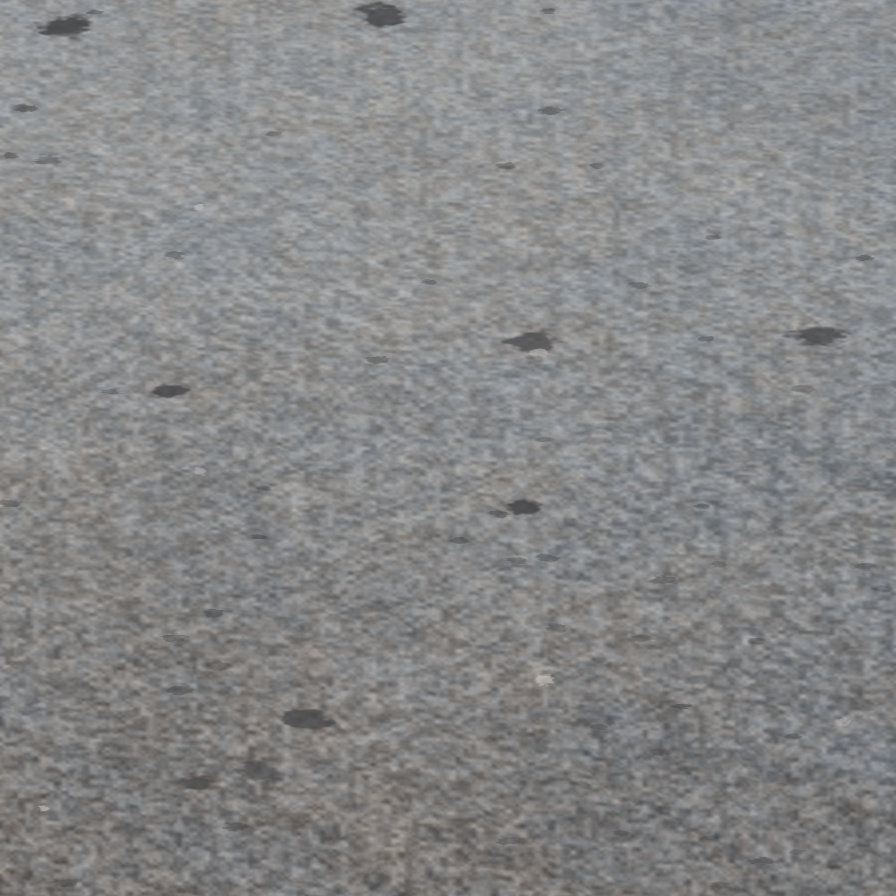
A three.js fragment shader for this texture:

```glsl
// Worn grey asphalt seen at a low angle: fine flattened grain over a soft
// brightness gradient, with scattered dark stains, small flecks and pale chips.
// Grain is layered value noise; marks are jittered, ragged ellipses in cells.

#define FAR_COLOR vec3(0.572, 0.578, 0.582)
#define NEAR_COLOR vec3(0.482, 0.474, 0.470)
#define STAIN_COLOR vec3(0.25, 0.25, 0.26)
#define CHIP_COLOR vec3(0.80, 0.78, 0.76)
#define GRAIN_SCALE vec2(125.0, 215.0)
#define GRAIN_FAR 0.20
#define GRAIN_NEAR 0.31
#define MOTTLE 0.075
#define TINT 0.045

varying vec2 vUv;

float hash(vec2 p) {
  return fract(sin(dot(p, vec2(127.1, 311.7))) * 43758.5453);
}

float noise(vec2 p) {
  vec2 cell = floor(p);
  vec2 f = fract(p);
  f = f * f * (3.0 - 2.0 * f);
  float low = mix(hash(cell), hash(cell + vec2(1.0, 0.0)), f.x);
  float high = mix(hash(cell + vec2(0.0, 1.0)), hash(cell + vec2(1.0, 1.0)), f.x);
  return mix(low, high, f.y);
}

// Noise centred on zero.
float grain(vec2 p) {
  return noise(p) - 0.5;
}

float fbm(vec2 p) {
  float sum = 0.0;
  float weight = 0.5;
  for (int i = 0; i < 4; i++) {
    sum += weight * grain(p);
    p = p * 2.03 + 17.3;
    weight *= 0.55;
  }
  return sum;
}

// Coverage of scattered ellipses; chance runs from x (far) to y (near).
float marks(vec2 uv, vec2 grid, vec2 chance, vec2 radius, float seed) {
  vec2 home = floor(uv * grid);
  float ragged = 0.55 * grain(uv / radius * 1.6 + seed)
               + 0.40 * grain(uv / radius * 3.7 + seed);
  float cover = 0.0;
  for (int j = -1; j <= 1; j++) {
    for (int i = -1; i <= 1; i++) {
      vec2 cell = home + vec2(float(i), float(j));
      vec2 key = cell + seed;
      float near = clamp(1.0 - (cell.y + 0.5) / grid.y, 0.0, 1.0);
      float present = step(hash(key), mix(chance.x, chance.y, near));
      vec2 jitter = vec2(hash(key + 5.3), hash(key + 9.1));
      vec2 center = (cell + 0.2 + 0.6 * jitter) / grid;
      float size = mix(0.65, 1.15, hash(key + 13.7));
      vec2 d = (uv - center) / (radius * size);
      d.y += 0.25 * d.x * (hash(key + 21.9) - 0.3);
      float strength = mix(0.6, 1.0, hash(key + 31.4));
      float shape = 1.0 - smoothstep(0.65, 1.2, length(d) + ragged);
      cover = max(cover, present * strength * shape);
    }
  }
  return cover;
}

void main() {
  vec2 uv = vUv;
  float near = 1.0 - uv.y;

  // Ground coordinates: grain tightens with distance and leans slightly.
  vec2 ground = vec2(uv.x, uv.y * (0.85 + 0.15 * uv.y) + 0.05 * uv.x);
  ground.y += 0.004 * grain(uv * vec2(30.0, 45.0));

  // Base gradient with broad mottling.
  vec3 color = mix(FAR_COLOR, NEAR_COLOR, smoothstep(0.15, 1.05, near));
  color += MOTTLE * fbm(ground * vec2(5.0, 11.0) + 3.0);
  color -= 0.012 * smoothstep(0.5, 1.0, uv.x);

  // Flattened grain in three sizes.
  float texture0 = 0.60 * grain(ground * GRAIN_SCALE)
                 + 0.38 * grain(ground * GRAIN_SCALE * vec2(0.48, 0.62) + 41.0)
                 + 0.28 * grain(ground * GRAIN_SCALE * vec2(1.8, 1.5) + 83.0);
  color += mix(GRAIN_FAR, GRAIN_NEAR, near) * texture0;

  // Faint warm and cool tints, cooler toward the right.
  float warmth = fbm(ground * vec2(9.0, 16.0) + 60.0)
               + 0.7 * grain(ground * vec2(65.0, 95.0) + 29.0)
               - 0.25 * smoothstep(0.5, 1.0, uv.x);
  color += TINT * warmth * vec3(0.7, 0.0, -0.7);

  // Stains, short dark flecks and pale chips.
  float stain = marks(uv, vec2(8.0, 12.0), vec2(0.01, 0.20), vec2(0.027, 0.011), 7.0);
  float fleck = marks(uv, vec2(22.0, 36.0), vec2(0.03, 0.10), vec2(0.013, 0.0045), 53.0);
  float chip = marks(uv, vec2(12.0, 14.0), vec2(0.01, 0.04), vec2(0.009, 0.005), 97.0);
  color = mix(color, STAIN_COLOR, 0.85 * stain);
  color = mix(color, STAIN_COLOR, 0.50 * fleck);
  color = mix(color, CHIP_COLOR, 0.65 * chip);

  gl_FragColor = vec4(clamp(color, 0.0, 1.0), 1.0);
}
```
